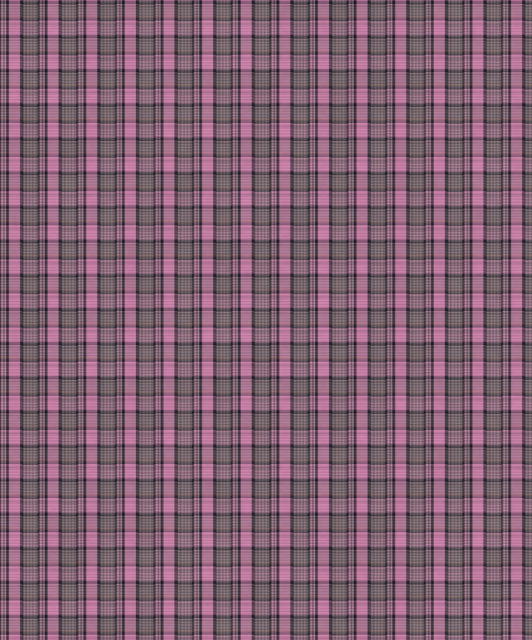
Write a Shadertoy shader that draws this texture.

```glsl
// Woven plaid of pink, grey and dark yarns with fine checks and dark seams.
#define REPEATS vec2(13.775, 18.76)  // plaid repeats across and down
#define SHIFT vec2(0.774, 0.95)      // phase at the upper left corner
#define EDGE_BLUR 0.034              // softness, as a share of one repeat
#define WARP_SHARE 0.62              // weight of the vertical yarns
#define FINE_THREADS vec2(12.0, 12.0)
#define FINE_DEPTH 0.16
#define WEAR 0.04
#define PINK vec3(0.79, 0.50, 0.655)
#define GREY vec3(0.47, 0.41, 0.43)
#define DARK vec3(0.11, 0.10, 0.14)
#define BROWN vec3(0.50, 0.37, 0.33)

const float TAU = 6.2831853;

float hash(vec2 p) {
    p = fract(p * vec2(0.1031, 0.1137));
    p += dot(p, p.yx + 33.33);
    return fract((p.x + p.y) * p.x * 91.7);
}

// Smooth value noise
float noise(vec2 p) {
    vec2 cell = floor(p), f = fract(p);
    f = f * f * (3.0 - 2.0 * f);
    float low = mix(hash(cell), hash(cell + vec2(1, 0)), f.x);
    float high = mix(hash(cell + vec2(0, 1)), hash(cell + vec2(1, 1)), f.x);
    return mix(low, high, f.y);
}

// Soft coverage of a repeating band running from start to end
float band(float x, float start, float end, float blur) {
    float halfWidth = 0.5 * (end - start);
    float d = abs(fract(x - 0.5 * (start + end) + 0.5) - 0.5);
    return clamp((halfWidth - d) / blur + 0.5, 0.0, 1.0) * min(1.0, 2.0 * halfWidth / blur);
}

// Vertical yarns: pink stripe, grey block, mauve strip, dark borders
vec3 warpColor(float x, float blur) {
    vec3 c = mix(GREY, PINK, band(x, 0.0, 0.30, blur));
    c = mix(c, mix(GREY, PINK, 0.35), band(x, 0.80, 0.95, blur));
    c = mix(c, DARK, 0.90 * band(x, 0.295, 0.375, blur));
    c = mix(c, DARK, 0.35 * band(x, 0.42, 0.45, blur));
    c = mix(c, DARK, 0.90 * band(x, 0.74, 0.795, blur));
    c = mix(c, DARK, 0.35 * band(x, 0.86, 0.89, blur));
    return mix(c, DARK, 0.95 * band(x, 0.935, 1.005, blur));
}

// Horizontal yarns: grey half, brown and dark lines, muted pink half
vec3 weftColor(float y, float blur) {
    vec3 c = mix(GREY, PINK, 0.8 * band(y, 0.55, 0.98, blur));
    c = mix(c, BROWN, 0.7 * band(y, 0.40, 0.47, blur));
    c = mix(c, DARK, 0.85 * band(y, 0.475, 0.545, blur));
    c = mix(c, DARK, 0.45 * band(y, 0.64, 0.68, blur));
    c = mix(c, DARK, 0.35 * band(y, 0.12, 0.16, blur));
    return mix(c, DARK, band(y, -0.025, 0.065, blur));
}

void mainImage(out vec4 fragColor, in vec2 fragCoord) {
    vec2 uv = fragCoord / iResolution.xy;
    vec2 p = vec2(uv.x, 1.0 - uv.y) * REPEATS + SHIFT;
    vec2 blur = max(vec2(EDGE_BLUR), REPEATS / iResolution.xy);

    // Small step of the rows at the grey blocks
    float block = band(p.x, 0.36, 0.77, blur.x);
    p.y -= 0.02 * block;

    vec3 warp = warpColor(p.x, blur.x);
    vec3 weft = weftColor(p.y, blur.y);
    vec3 color = mix(weft, warp, WARP_SHARE);

    // Fine check, reduced to faint rows on the pink stripe
    vec2 threads = cos(TAU * FINE_THREADS * p);
    float plain = band(p.x, 0.0, 0.30, blur.x);
    float check = mix(0.6 * (threads.x + threads.y), 0.3 * threads.y, plain);
    color *= 1.0 + FINE_DEPTH * check;

    // Uneven dye between repeats and along the yarns
    float dye = hash(floor(p) + 7.0) + noise(p * vec2(6.0, 9.0)) - 1.0;
    color *= 1.0 + WEAR * dye;

    fragColor = vec4(clamp(color, 0.0, 1.0), 1.0);
}
```
